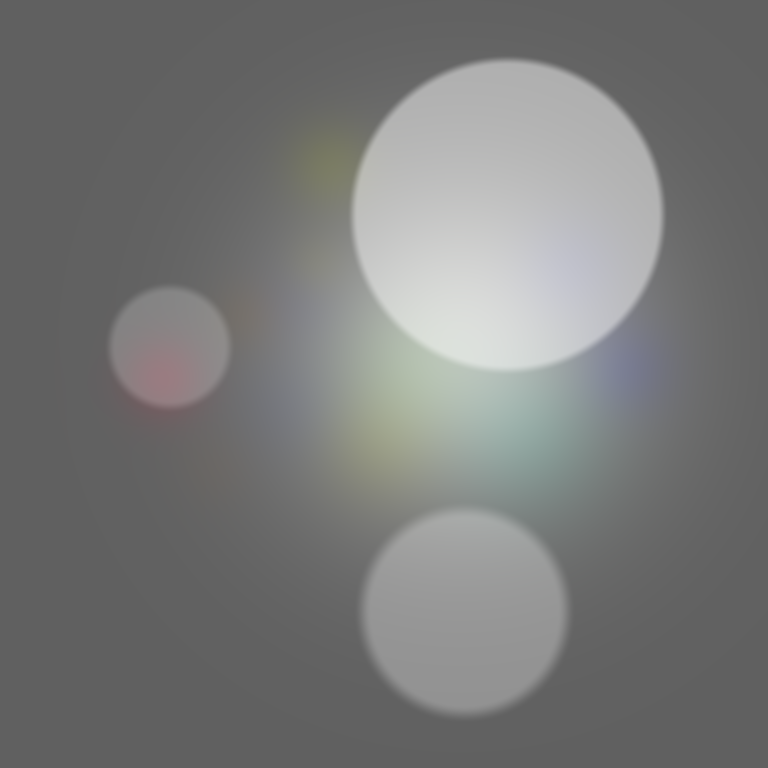
Write a WebGL 2 fragment shader that draws this background.

```glsl
#version 300 es
precision highp float;

uniform vec2 u_resolution;
out vec4 fragColor;

// Soft round falloff, 1 at the centre
float glow(vec2 p, vec2 center, float radius) {
    vec2 q = (p - center) / radius;
    return exp(-dot(q, q));
}

// Filled circle with a blurred edge
float disc(vec2 p, vec2 center, float radius, float blur) {
    return 1.0 - smoothstep(-blur, blur, length(p - center) - radius);
}

void main() {
    vec2 p = gl_FragCoord.xy / u_resolution;
    vec3 color = vec3(0.378);

    // Central light with a wide halo
    vec2 lightPos = vec2(0.6, 0.545);
    color += vec3(0.32, 0.325, 0.315) * glow(p, lightPos, 0.204);
    color += 0.05 * smoothstep(0.52, 0.0, length(p - lightPos));

    // Tints around the light: teal, green, yellow
    color += vec3(-0.035, 0.045, 0.03) * glow(p, vec2(0.69, 0.43), 0.1);
    color += vec3(-0.01, 0.03, -0.02) * glow(p, vec2(0.53, 0.52), 0.09);
    color += vec3(0.025, 0.025, -0.045) * glow(p, vec2(0.495, 0.42), 0.075);

    // Blue haze on the right and left
    color += vec3(-0.03, -0.025, 0.06) * glow(p, vec2(0.815, 0.52), 0.06);
    color += vec3(-0.03, -0.025, 0.055) * glow(p, vec2(0.745, 0.65), 0.07);
    color += vec3(-0.015, -0.01, 0.02) * glow(p, vec2(0.385, 0.47), 0.07);
    color += vec3(-0.01, -0.01, 0.02) * glow(p, vec2(0.39, 0.61), 0.06);

    // Warm spots: olive, amber, brown, red
    color += vec3(0.04, 0.045, -0.045) * glow(p, vec2(0.43, 0.785), 0.055);
    color += vec3(0.02, 0.018, -0.02) * glow(p, vec2(0.41, 0.655), 0.04);
    color += vec3(0.02, 0.0, -0.025) * glow(p, vec2(0.32, 0.59), 0.045);
    color += vec3(0.012, 0.0, -0.01) * glow(p, vec2(0.28, 0.39), 0.05);
    color += vec3(0.1, -0.045, -0.02) * glow(p, vec2(0.213, 0.507), 0.052);

    // Translucent white discs
    color = mix(color, vec3(1.0), 0.48 * disc(p, vec2(0.661, 0.72), 0.202, 0.007));
    color = mix(color, vec3(1.0), 0.31 * disc(p, vec2(0.605, 0.203), 0.133, 0.012));
    color = mix(color, vec3(1.0), 0.21 * disc(p, vec2(0.221, 0.548), 0.078, 0.008));

    fragColor = vec4(color, 1.0);
}
```
